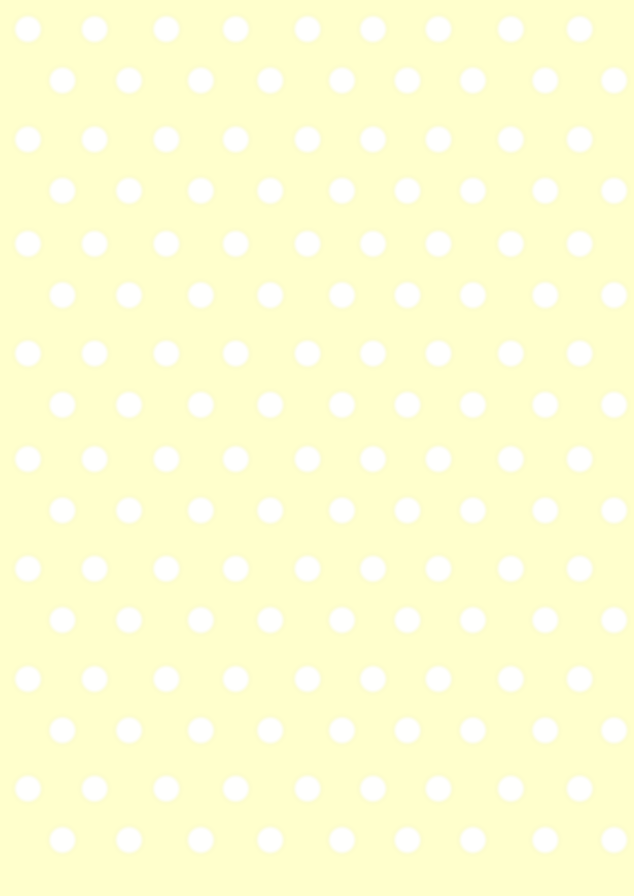
This pattern is drawn by a WebGL 2 fragment shader. Its source:

```glsl
#version 300 es
precision highp float;
// Soft white polka dots on pale yellow: two interleaved 9 x 8 grids.
// Each grid is a product of columns and rows, so the nearest dot comes from
// the nearest column and the nearest row, each drifting from an even pitch.

#define PAGE vec2(543.0, 768.0)   // canvas size in layout units
#define FIRST_DOT vec2(24.0, 25.0) // from the upper left corner
#define PITCH vec2(59.06, 93.0)
#define STAGGER vec2(29.5, 44.0)  // offset of the second grid
#define DOT_RADIUS 10.9
#define EDGE_SOFTNESS 2.2
#define RIM_SHADE 0.010
#define PAPER vec3(1.0, 1.0, 0.80)
#define DOT_WHITE vec3(1.0, 1.0, 0.995)

uniform vec2 u_resolution;
out vec4 outColor;

const int COLUMNS = 9;
const int ROWS = 8;

// Hand-placed unevenness of the columns and rows
const float columnDrift[COLUMNS] = float[](0.0, -2.0, 0.4, 0.8, 3.2, 0.2, -2.8, 0.1, 0.0);
const float rowDrift[ROWS] = float[](0.0, 1.5, -2.0, -1.0, -3.5, -2.5, -1.0, 0.0);

// Distance from p to the centre of the nearest dot of one grid
float gridDistance(vec2 p) {
    vec2 nearest = vec2(1e4);
    for (int i = 0; i < COLUMNS; i++) {
        nearest.x = min(nearest.x, abs(p.x - float(i) * PITCH.x - columnDrift[i]));
    }
    for (int j = 0; j < ROWS; j++) {
        nearest.y = min(nearest.y, abs(p.y - float(j) * PITCH.y - rowDrift[j]));
    }
    return length(nearest);
}

void main() {
    // Layout coordinates, y running down from the top
    vec2 uv = gl_FragCoord.xy / u_resolution;
    vec2 p = vec2(uv.x, 1.0 - uv.y) * PAGE - FIRST_DOT;

    float d = min(gridDistance(p), gridDistance(p - STAGGER)) - DOT_RADIUS;

    // Edge is at least one pixel wide
    float pixel = PAGE.y / u_resolution.y;
    float soft = max(EDGE_SOFTNESS, 0.7 * pixel);
    float dot_ = 1.0 - smoothstep(-soft, soft, d);

    // Faint darker rim just outside each dot
    float rimOffset = (d - 0.5 * soft) / soft;
    float rim = exp(-rimOffset * rimOffset);

    vec3 color = mix(PAPER, DOT_WHITE, dot_);
    color.rg -= RIM_SHADE * rim;
    outColor = vec4(color, 1.0);
}
```
